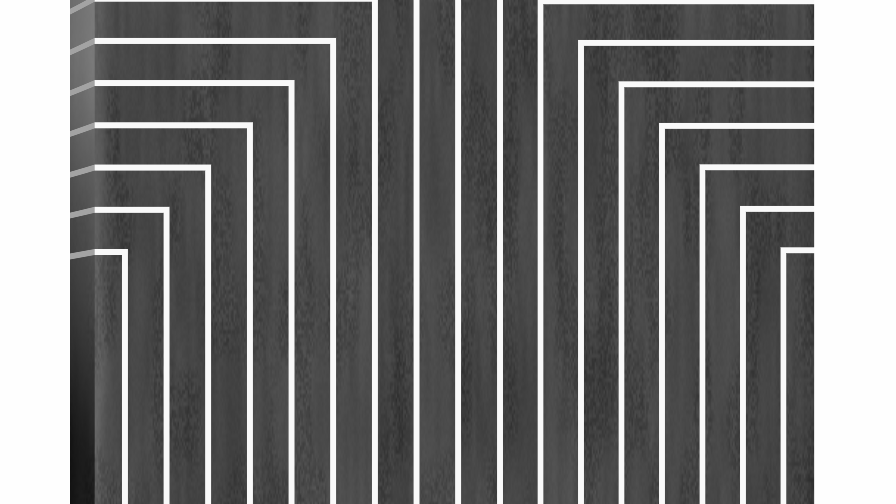
A Shadertoy shader for this background:

```glsl
// Charcoal canvas block with nested white angular lines, brushed paint and a shaded left side.
#define LINE_HALF 0.053
#define LEFT_EDGE 1.25
#define FOLD 1.69
#define RIGHT_EDGE 14.54
#define SPLIT 8.55
#define PAINT vec3(0.282)
#define LINE_COLOR vec3(0.975)
#define WALL vec3(0.995)

float hash(vec2 p) {
    p = fract(p * vec2(0.1031, 0.1137));
    p += dot(p, p.yx + 33.33);
    return fract((p.x + p.y) * p.x * 17.0);
}

float noise(vec2 p) {
    vec2 cell = floor(p), f = fract(p);
    f = f * f * (3.0 - 2.0 * f);
    float low = mix(hash(cell), hash(cell + vec2(1, 0)), f.x);
    float high = mix(hash(cell + vec2(0, 1)), hash(cell + vec2(1, 1)), f.x);
    return mix(low, high, f.y);
}

// Index of the nested right angles; whole numbers lie on a line.
float nestedIndex(vec2 p) {
    vec2 left = (p - vec2(2.23, 4.5)) / vec2(0.744, 0.754);
    vec2 right = (vec2(13.99, p.y) - vec2(p.x, 4.53)) / vec2(0.723, 0.741);
    vec2 steps = p.x < SPLIT ? left : right;
    return max(steps.x, steps.y);
}

// Dry brush marks: broad patches, long streaks and fine grain.
float brushwork(vec2 p) {
    float patches = noise(p * vec2(1.7, 0.5) + 7.0) - 0.5;
    float streaks = noise(p * vec2(11.0, 0.8) + 31.0) - 0.5;
    float grain = noise(p * vec2(38.0, 14.0)) - 0.5;
    float dryness = smoothstep(0.4, 0.75, noise(p * vec2(3.5, 0.6) + 53.0));
    return 0.045 * patches + 0.04 * streaks + grain * mix(0.02, 0.08, dryness) - 0.025 * dryness;
}

void mainImage(out vec4 fragColor, in vec2 fragCoord) {
    // The canvas is 9 units high and 16 wide.
    float pixel = 9.0 / iResolution.y;
    vec2 p = (fragCoord - 0.5 * iResolution.xy) * pixel + vec2(8.0, 4.5);

    // Lines slant downwards on the receding side.
    float depth = clamp((FOLD - p.x) / (FOLD - LEFT_EDGE), 0.0, 1.0);
    float slant = mix(0.08, 0.24, clamp((p.y - 4.5) / 4.5, 0.0, 1.0));
    vec2 surface = p + vec2(0.0, depth * slant);
    float index = nestedIndex(surface);
    float lineId = max(floor(index + 0.5), 0.0);
    float lineDistance = abs(index - lineId) * 0.742 - LINE_HALF;
    float line = 1.0 - smoothstep(-0.5 * pixel, 0.5 * pixel, lineDistance);

    // Front paint, with a tone per band and a soft light along the fold.
    float band = hash(vec2(floor(index) + 3.0, step(SPLIT, p.x) * 9.0));
    vec3 front = PAINT + brushwork(p) + 0.025 * (band - 0.5);
    front += 0.10 * exp(-pow((p.x - FOLD) / 0.22, 2.0));
    front -= 0.04 * smoothstep(RIGHT_EDGE - 0.25, RIGHT_EDGE, p.x);
    front = mix(front, LINE_COLOR, line);

    // Side paint fades into shadow towards the bottom.
    float sideTone = mix(0.07, 0.25, smoothstep(0.5, 4.8, p.y));
    sideTone += 0.17 * smoothstep(4.2, 8.5, p.y) + 0.07 * (1.0 - depth);
    vec3 side = vec3(sideTone + 0.4 * brushwork(p));
    side = mix(side, vec3(0.64), line);

    float frontMask = smoothstep(-0.5 * pixel, 0.5 * pixel, p.x - FOLD);
    vec3 color = mix(side, front, frontMask);

    // White surroundings.
    float outside = max(LEFT_EDGE - p.x, p.x - RIGHT_EDGE);
    color = mix(color, WALL, smoothstep(-0.5 * pixel, 0.5 * pixel, outside));
    fragColor = vec4(color, 1.0);
}
```
